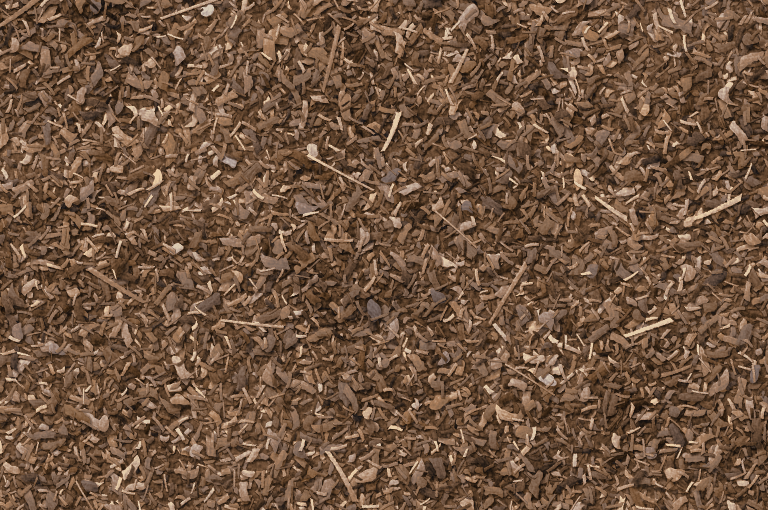
A Shadertoy shader for this texture:

```glsl
// Scatter layer: sizes are in cells, tones are steps along PALETTE
struct Layer {
    float cell;
    vec2 halfLength, halfWidth;   // smallest, largest
    float density, tone, spread, grey, roundness;
};
const Layer FIBRES  = Layer(0.017, vec2(0.35, 0.75), vec2(0.10, 0.22), 1.00, 3.7, 3.2, 0.5, 0.4);
const Layer CRUMBS  = Layer(0.023, vec2(0.25, 0.60), vec2(0.13, 0.27), 0.90, 3.9, 3.2, 0.7, 0.6);
const Layer CHIPS   = Layer(0.035, vec2(0.30, 0.70), vec2(0.11, 0.25), 0.65, 4.0, 2.8, 0.6, 0.4);
const Layer SLABS   = Layer(0.062, vec2(0.22, 0.48), vec2(0.09, 0.19), 0.40, 4.0, 2.2, 0.8, 0.5);
const Layer STONES  = Layer(0.090, vec2(0.12, 0.21), vec2(0.09, 0.14), 0.35, 4.7, 2.2, 1.3, 0.9);
const Layer TWIGS   = Layer(0.024, vec2(0.35, 0.75), vec2(0.06, 0.15), 0.65, 4.2, 3.2, 0.4, 0.3);
const Layer SLIVERS = Layer(0.150, vec2(0.18, 0.50), vec2(0.012, 0.034), 0.30, 5.7, 1.6, 0.1, 0.2);

const vec3 PALETTE[8] = vec3[8](
    vec3(0.09, 0.06, 0.04), vec3(0.19, 0.13, 0.08), vec3(0.33, 0.23, 0.15), vec3(0.46, 0.33, 0.23),
    vec3(0.54, 0.42, 0.33), vec3(0.64, 0.48, 0.36), vec3(0.76, 0.64, 0.55), vec3(0.90, 0.80, 0.66));
const vec3 GREY_SHIFT = vec3(-0.045, -0.005, 0.045);
const vec2 LIGHT = vec2(-0.5, 0.86);
const float SOIL_TONE = 2.3;
const float SHADOW_DEPTH = 0.50;
const float SHADOW_SHIFT = 0.55;
const float BEVEL = 0.65;
const float EDGE_WOBBLE = 0.45;
const float GRAIN = 1.1;
const vec2 GRAIN_SCALE = vec2(55.0, 230.0);
const float SPECKLE = 0.9;
const float HOLLOWS = 0.8;

vec4 hash4(vec3 k) {
    vec4 q = fract(k.xyzx * vec4(0.1031, 0.1030, 0.0973, 0.1099));
    q += dot(q, q.wzxy + 33.33);
    return fract((q.xxyz + q.yzzw) * q.zywx);
}

float cornerSlope(vec2 corner, vec2 offset) {
    return dot(hash4(vec3(corner, 7.0)).xy * 2.0 - 1.0, offset);
}

float gradientNoise(vec2 p) {
    vec2 i = floor(p), f = p - i;
    vec2 u = f * f * f * (f * (f * 6.0 - 15.0) + 10.0);
    vec2 e = vec2(1.0, 0.0);
    return mix(mix(cornerSlope(i, f), cornerSlope(i + e, f - e), u.x),
               mix(cornerSlope(i + e.yx, f - e.yx), cornerSlope(i + 1.0, f - 1.0), u.x), u.y);
}

// Rounded plank with a taper, slanted ends and a slight bend
float chipDistance(vec2 q, vec2 size, float roundness, vec2 warp) {
    float along = q.x / size.x;
    q.y += warp.x * size.y * along * along;
    q.x += warp.y * q.y;
    float radius = roundness * size.y;
    vec2 e = abs(q) - vec2(size.x, size.y * (1.0 - 0.35 * warp.y * along)) + radius;
    return length(max(e, 0.0)) + min(max(e.x, e.y), 0.0) - radius;
}

// Lays one layer of chips with shadows; surface holds tone and greyness
void scatter(inout vec2 surface, vec2 p, Layer layer, float seed) {
    float pixel = 1.0 / iResolution.y;
    vec2 home = floor(p / layer.cell);
    for (int k = 0; k < 9; k++) {
        vec2 id = home + vec2(k % 3 - 1, k / 3 - 1);
        vec4 place = hash4(vec3(id + 50.0, seed));
        if (place.w > layer.density) continue;
        vec4 form = hash4(vec3(id + 50.0, seed + 31.0));
        vec4 look = hash4(vec3(id + 50.0, seed + 67.0));

        vec2 size = layer.cell * vec2(mix(layer.halfLength.x, layer.halfLength.y, form.x),
                                      mix(layer.halfWidth.x, layer.halfWidth.y, form.y));
        vec2 local = p - (id + place.xy) * layer.cell;
        if (length(local) > size.x + 2.5 * size.y) continue;

        float angle = 6.2832 * place.z;
        vec2 axis = vec2(cos(angle), sin(angle)), side = vec2(-axis.y, axis.x);
        vec2 q = vec2(dot(local, axis), dot(local, side));
        vec2 light = vec2(dot(LIGHT, axis), dot(LIGHT, side));
        vec2 warp = form.zw * 1.6 - 0.8;

        vec2 shaded = q + light * SHADOW_SHIFT * size.y;
        float shadowDistance = chipDistance(shaded, size, layer.roundness, warp);
        float shadow = 1.0 - smoothstep(-0.3 * size.y, 0.8 * size.y, shadowDistance);
        surface.x *= 1.0 - SHADOW_DEPTH * shadow;

        float d = chipDistance(q, size, layer.roundness, warp);
        if (d > 0.5 * size.y + pixel) continue;
        d += EDGE_WOBBLE * size.y * gradientNoise(q / size.y * 0.9 + look.xy * 90.0);
        float tone = layer.tone + (look.x + look.y - 1.0) * layer.spread;
        tone += BEVEL * dot(light, q / size);
        tone += GRAIN * gradientNoise(q * GRAIN_SCALE + look.zw * 90.0);
        float grey = layer.grey * (look.z * 1.6 - 0.5);
        surface = mix(surface, vec2(tone, grey), clamp(0.5 - d / pixel, 0.0, 1.0));
    }
}

vec3 paletteColour(float tone) {
    vec3 colour = PALETTE[0];
    for (int i = 1; i < 8; i++)
        colour = mix(colour, PALETTE[i], clamp(tone - float(i - 1), 0.0, 1.0));
    return colour;
}

void mainImage(out vec4 fragColor, in vec2 fragCoord) {
    vec2 p = fragCoord / iResolution.y;

    // Soil, then litter from fine to coarse with loose twigs on top
    vec2 surface = vec2(SOIL_TONE + 2.0 * gradientNoise(p * 110.0), 0.0);
    scatter(surface, p, FIBRES, 1.0);
    scatter(surface, p, CRUMBS, 2.0);
    scatter(surface, p, CHIPS, 3.0);
    scatter(surface, p, SLABS, 4.0);
    scatter(surface, p, STONES, 5.0);
    scatter(surface, p, TWIGS, 6.0);
    scatter(surface, p, SLIVERS, 8.0);

    // Fine debris and broad hollows
    surface.x += SPECKLE * (gradientNoise(p * 130.0 + 9.0) + gradientNoise(p * 270.0));
    surface.x += HOLLOWS * (gradientNoise(p * 3.5 + 4.0) + gradientNoise(p * 11.0));

    vec3 colour = paletteColour(surface.x) + GREY_SHIFT * surface.y;
    fragColor = vec4(clamp(colour, 0.0, 1.0), 1.0);
}
```
